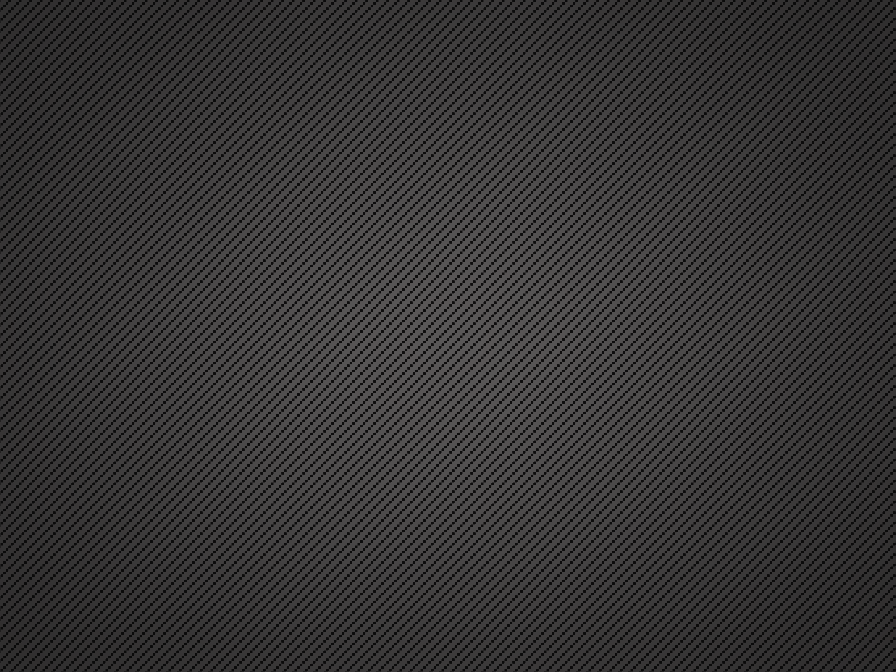
Write a WebGL 2 fragment shader that draws this pattern.

```glsl
#version 300 es
precision highp float;

uniform vec2 u_resolution;
out vec4 outColor;

// Stepped diagonal twill: one groove cell in every four, shifted by one per row
float groove(vec2 uv) {
  vec2 cell = floor(uv * vec2(85.3333, 64.0) * 4.0 + 0.8333);
  return step(mod(cell.x - cell.y + 0.5, 4.0), 1.0);
}

// Area coverage of the groove within one fragment
float grooveCoverage(vec2 fragment) {
  float sum = 0.0;
  for (int j = 0; j < 8; j++) {
    for (int i = 0; i < 8; i++) {
      vec2 offset = (vec2(i, j) + 0.5) / 8.0 - 0.5;
      sum += groove((fragment + offset) / u_resolution);
    }
  }
  return sum / 64.0;
}

void main() {
  vec2 uv = gl_FragCoord.xy / u_resolution;

  // Soft elliptical light, brightest in the middle
  float radius = length((uv - 0.5) * vec2(1.9, 1.75));
  float light = 1.0 - smoothstep(0.0, 1.32, radius);

  // Warm grey cloth cut by near-black grooves
  vec3 cloth = mix(vec3(0.188, 0.182, 0.183), vec3(0.350, 0.341, 0.341), light);
  vec3 dark = mix(vec3(0.038), vec3(0.055, 0.051, 0.052), light);

  // Crisp coverage keeps the steps distinct
  float cover = smoothstep(0.3, 0.72, grooveCoverage(gl_FragCoord.xy));
  outColor = vec4(mix(cloth, dark, cover), 1.0);
}
```
